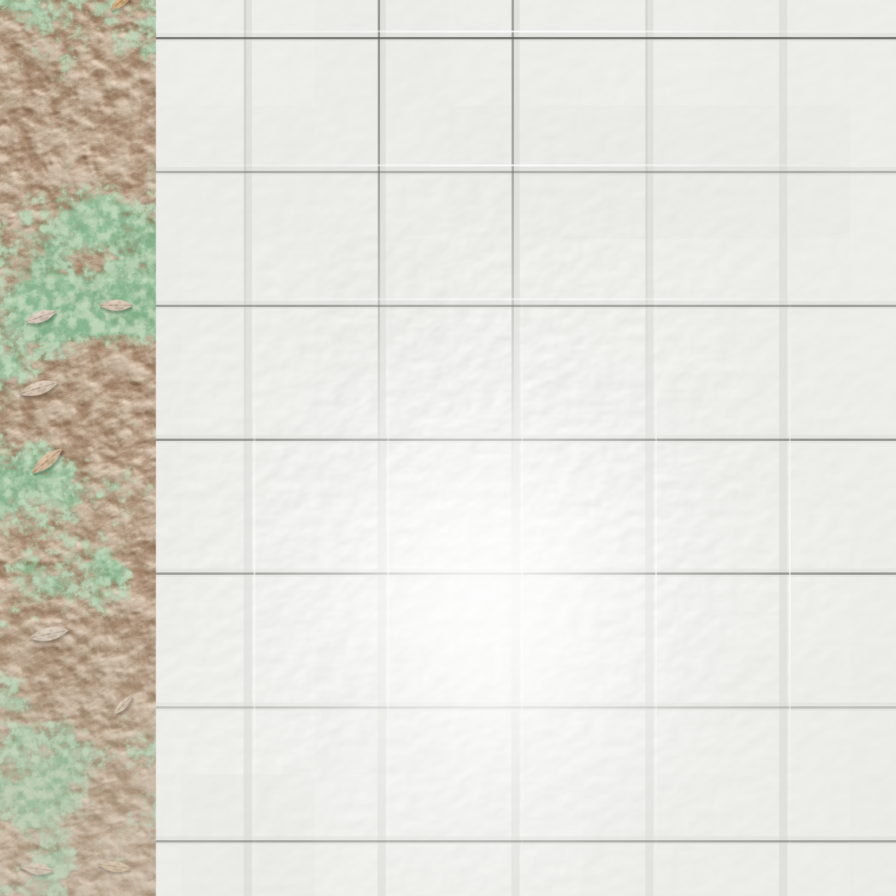
A WebGL 2 fragment shader for this texture:

```glsl
#version 300 es
precision highp float;
// Glossy white square tiles with a soft glare, beside a strip of mossy earth.
uniform vec2 u_resolution;
out vec4 fragColor;

const float STRIP_WIDTH = 0.174;
const float TILE_SIZE = 0.1494;
const vec2 GRID_ORIGIN = vec2(0.2765, 0.0610);
const float JOINT_HALF = 0.0046;
const float CREASE_HALF = 0.0013;
const float ROW_SHADE[7] = float[7](0.50, 0.30, 0.62, 0.64, 0.54, 0.42, 0.86);
const vec2 GLARE_CENTER = vec2(0.545, 0.335);
const vec2 GLARE_SIZE = vec2(0.20, 0.235);
const float RIPPLE_SCALE = 85.0;
const float LEAF_CELL = 0.087;
const float LEAF_CHANCE = 0.42;
const vec3 GLAZE = vec3(0.925, 0.925, 0.912);
const vec3 JOINT = vec3(0.855, 0.855, 0.835);
const vec3 CREASE = vec3(0.36, 0.36, 0.34);
const vec3 EARTH_DARK = vec3(0.64, 0.53, 0.43);
const vec3 EARTH_LIGHT = vec3(0.79, 0.72, 0.64);
const vec3 MOSS_DARK = vec3(0.49, 0.71, 0.55);
const vec3 MOSS_LIGHT = vec3(0.74, 0.86, 0.74);
const vec3 LEAF_TAN = vec3(0.80, 0.66, 0.49);
const vec3 LEAF_PALE = vec3(0.82, 0.77, 0.72);

float hash(vec2 p) {
    vec3 q = fract(p.xyx * 0.1031);
    q += dot(q, q.yzx + 33.33);
    return fract((q.x + q.y) * q.z);
}

float noise(vec2 p) {
    vec2 i = floor(p), f = fract(p);
    f = f * f * (3.0 - 2.0 * f);
    vec2 e = vec2(0.0, 1.0);
    return mix(mix(hash(i), hash(i + e.yx), f.x),
               mix(hash(i + e.xy), hash(i + e.yy), f.x), f.y);
}

float fbm(vec2 p) {
    float sum = 0.0, amp = 0.5;
    for (int i = 0; i < 4; i++) {
        sum += amp * noise(p);
        p = mat2(1.6, 1.2, -1.2, 1.6) * p + 7.3;
        amp *= 0.5;
    }
    return sum;
}

// Soft coverage of a line of the given half width
float line(float d, float halfWidth, float px) {
    return 1.0 - smoothstep(halfWidth - 0.7 * px, halfWidth + 0.7 * px, abs(d));
}

float bell(float x) { return exp(-x * x); }

vec3 addLeaf(vec3 color, vec2 p, float px) {
    vec2 cell = floor(p / LEAF_CELL);
    if (hash(cell + 41.0) > LEAF_CHANCE) return color;
    vec2 jitter = vec2(hash(cell + 3.1), hash(cell + 9.7)) - 0.5;
    vec2 q = p - (cell + 0.5 + 0.3 * jitter) * LEAF_CELL;
    float angle = 1.3 * (hash(cell + 17.0) - 0.3);
    q = mat2(cos(angle), -sin(angle), sin(angle), cos(angle)) * q;
    float size = mix(0.012, 0.026, hash(cell + 23.0));
    float taper = max(1.0 - q.x * q.x / (size * size), 0.0);
    float halfWidth = 0.32 * size * taper;
    float shadow = 1.0 - smoothstep(-0.002, 0.003, abs(q.y + 0.003) - halfWidth);
    float body = 1.0 - smoothstep(-px, px, abs(q.y) - halfWidth);
    float vein = line(q.y, 0.0006, px);
    vec3 leaf = mix(LEAF_TAN, LEAF_PALE, hash(cell + 29.0));
    leaf += 0.12 * (noise(q * 300.0) - 0.5) + 3.0 * q.y - 0.10 * vein;
    color *= 1.0 - 0.22 * shadow * step(0.01, taper);
    return mix(color, leaf, body * step(0.01, taper));
}

vec3 ground(vec2 p, float px) {
    // Crumbly earth, lit from above
    float grain = fbm(p * vec2(65.0, 95.0));
    float relief = grain - fbm((p + vec2(0.002, 0.004)) * vec2(65.0, 95.0));
    vec3 earth = mix(EARTH_DARK, EARTH_LIGHT, smoothstep(0.15, 0.75, grain));
    earth += 0.32 * relief + 0.05 * (fbm(p * 18.0) - 0.5);
    // Moss gathers in ragged bands
    float bands = 0.13 * cos(6.2832 * (p.y - 0.70) / 0.29);
    float patches = fbm(p * 17.0 + 4.0) + bands + 0.16 * bell((p.y - 0.70) / 0.09);
    patches -= 0.9 * (p.x - 0.07) * step(p.y, 0.6) + 0.22 * bell((p.y - 0.93) / 0.07);
    float tufts = fbm(p * 125.0 + 11.0);
    float cover = smoothstep(0.44, 0.70, patches + 0.55 * (tufts - 0.47));
    vec3 moss = mix(MOSS_DARK, MOSS_LIGHT, smoothstep(0.22, 0.72, tufts));
    vec3 color = addLeaf(mix(earth, moss, 0.85 * cover), p, px);
    return mix(color, vec3(0.80, 0.77, 0.71), 0.35 * smoothstep(0.45, 0.0, p.y));
}

vec3 tiles(vec2 p, float px) {
    vec2 grid = (p - GRID_ORIGIN) / TILE_SIZE;
    vec2 nearest = floor(grid + 0.5);
    vec2 d = (grid - nearest) * TILE_SIZE;
    float glare = exp(-dot((p - GLARE_CENTER) / GLARE_SIZE, (p - GLARE_CENTER) / GLARE_SIZE));
    // Rippled glaze catches light around the glare
    vec2 r = p * RIPPLE_SCALE * vec2(0.85, 1.15);
    float slope = noise(r) - noise(r + vec2(0.35, -0.5));
    slope += 0.5 * (noise(r * 2.1) - noise(r * 2.1 + vec2(0.4, -0.5)));
    float sheen = bell(length((p - vec2(0.54, 0.40)) / vec2(0.27, 0.30)));
    vec3 color = GLAZE + 0.012 * (hash(nearest) - 0.5) + 0.007 * (fbm(p * 70.0) - 0.5);
    color += slope * (0.008 + 0.07 * sheen);
    // Wide pale joints, then thin creases that vary by row and column
    color = mix(color, JOINT, 0.65 * line(d.x, JOINT_HALF, px));
    color = mix(color, JOINT, 0.45 * line(d.y - 0.001, JOINT_HALF, px));
    float across = ROW_SHADE[int(clamp(nearest.y, 0.0, 6.0))] * mix(0.85, 1.0, noise(p * 30.0));
    float upright = 0.65 * bell((p.x - 0.49) / 0.16) * smoothstep(0.40, 0.95, p.y);
    color = mix(color, CREASE, across * line(d.y, CREASE_HALF, px));
    color = mix(color, CREASE, upright * line(d.x + 0.003, CREASE_HALF, px));
    // Bright bevels beside the joints
    float bevelY = line(d.y - 0.0075, 0.001, px) * bell((p.x - 0.58) / 0.23) * smoothstep(0.55, 0.75, p.y);
    float bevelX = line(d.x - 0.0075, 0.001, px) * bell((p.y - 0.36) / 0.22);
    color = mix(color, vec3(1.0), 0.8 * bevelY + 0.55 * bevelX);
    return mix(color, vec3(1.0), 0.85 * glare);
}

void main() {
    vec2 p = gl_FragCoord.xy / u_resolution;
    float px = 1.0 / min(u_resolution.x, u_resolution.y);
    float edge = smoothstep(-px, px, p.x - STRIP_WIDTH);
    vec3 color = mix(ground(p, px), tiles(p, px), edge);
    fragColor = vec4(clamp(color, 0.0, 1.0), 1.0);
}
```
